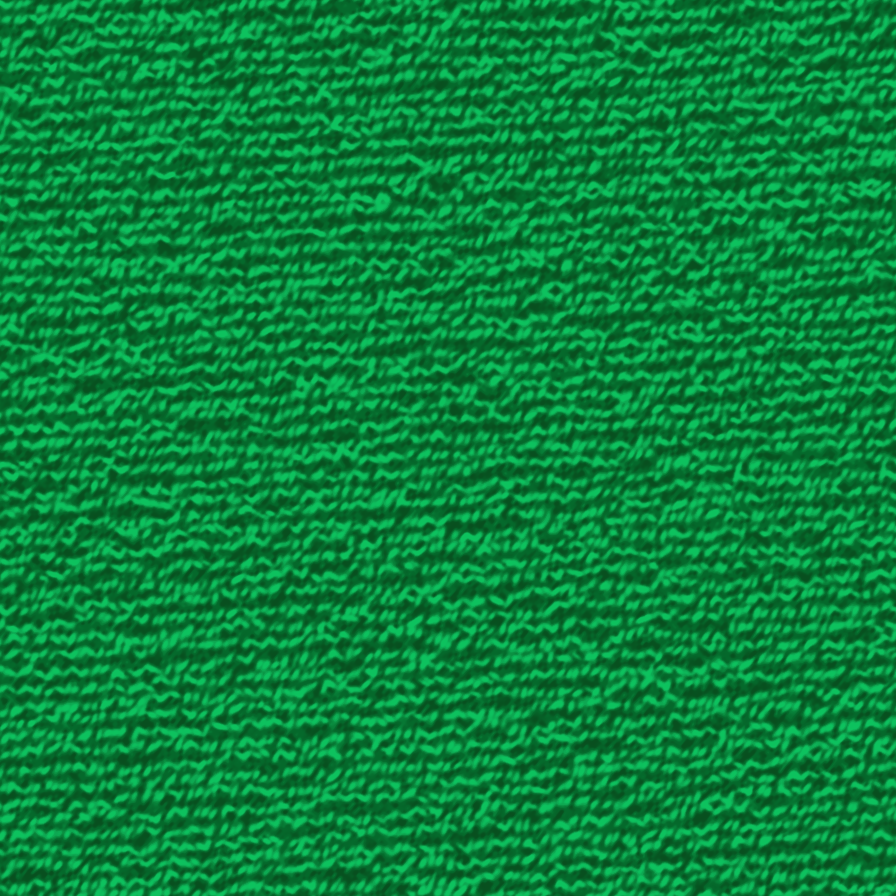
A WebGL 1 fragment shader for this texture:

```glsl
precision highp float;
// Green knitted cloth: short broken rows of slanted stitches, grouped in small
// clumps that sit a little high or low. Soft stretched bumps and a slanted
// fibre noise add up to a height that is ranked and coloured by a green ramp.
uniform vec2 u_resolution;

const float ROW_TILT = 0.06;
const float CLUMP_LENGTH = 4.0;
const vec2 STITCH_CELL = vec2(0.0102, 0.0182);
const vec2 STITCH_SIZE = vec2(0.0045, 0.0023);
const vec2 FIBRE_SIZE = vec2(0.0062, 0.0040);

vec2 hash2(vec2 p) {
  vec3 q = fract(p.xyx * vec3(0.1031, 0.1030, 0.0973));
  q += dot(q, q.yzx + 33.33);
  return fract((q.xx + q.yz) * q.zy);
}

float valueNoise(vec2 p) {
  vec2 cell = floor(p);
  vec2 f = fract(p);
  f = f * f * (3.0 - 2.0 * f);
  float low = mix(hash2(cell).x, hash2(cell + vec2(1.0, 0.0)).x, f.x);
  float high = mix(hash2(cell + vec2(0.0, 1.0)).x, hash2(cell + 1.0).x, f.x);
  return mix(low, high, f.y);
}

// Coordinates of p along and across a direction.
vec2 turn(vec2 p, float angle) {
  float c = cos(angle);
  float s = sin(angle);
  return vec2(c * p.x + s * p.y, c * p.y - s * p.x);
}

float softBump(vec2 offset, float angle, vec2 size) {
  vec2 d = turn(offset, angle) / size;
  return exp(-0.5 * dot(d, d));
}

// Sum of the jittered stitches in the neighbouring cells.
float stitches(vec2 p, vec2 cellSize, vec2 size) {
  float height = 0.0;
  float row = floor(p.y / cellSize.y);
  for (int j = -1; j <= 1; j++) {
    float y = row + float(j);
    vec2 shift = hash2(vec2(y, 71.0));
    float column = floor(p.x / cellSize.x - shift.x);
    for (int i = -1; i <= 1; i++) {
      vec2 id = vec2(column + float(i), y);
      float clump = floor(id.x / CLUMP_LENGTH + shift.y);
      vec2 jitter = (hash2(id + 17.0) - 0.5) * vec2(0.5, 0.28);
      jitter.y += 0.5 * (hash2(vec2(clump, y) + 211.0).x - 0.5);
      vec2 center = (id + 0.5 + vec2(shift.x, 0.0) + jitter) * cellSize;
      vec2 look = hash2(id + 149.0);
      float lean = look.x < 0.22 ? -0.55 : mix(0.4, 1.1, look.x);
      height += mix(0.6, 1.0, look.y) * softBump(p - center, lean, size);
    }
  }
  return height;
}

// Green ramp; each step is centred on its share of the area.
vec3 clothColor(float rank) {
  vec3 color = vec3(0.03, 0.31, 0.12);
  color = mix(color, vec3(0.02, 0.41, 0.17), smoothstep(0.05, 0.26, rank));
  color = mix(color, vec3(0.03, 0.50, 0.22), smoothstep(0.27, 0.50, rank));
  color = mix(color, vec3(0.04, 0.57, 0.26), smoothstep(0.50, 0.67, rank));
  color = mix(color, vec3(0.05, 0.66, 0.32), smoothstep(0.67, 0.82, rank));
  return mix(color, vec3(0.05, 0.76, 0.37), smoothstep(0.84, 0.99, rank));
}

void main() {
  vec2 uv = gl_FragCoord.xy / u_resolution.y;

  // Tilt the rows and make them waver.
  vec2 cloth = turn(uv, ROW_TILT);
  cloth.y += 0.0040 * (valueNoise(cloth * 18.0 + 40.0) - 0.5);
  cloth.y += 0.0030 * (valueNoise(cloth * 55.0 + 90.0) - 0.5);

  // Stitch relief and slanted fibres.
  float height = stitches(cloth, STITCH_CELL, STITCH_SIZE);
  height += 0.42 * (valueNoise(turn(cloth, 0.8) / FIBRE_SIZE + 300.0) - 0.5);

  // Spread the heights evenly over the ramp.
  float rank = 1.0 / (1.0 + exp(-1.7 * (height - 0.26) / 0.26));
  gl_FragColor = vec4(clothColor(rank), 1.0);
}
```
